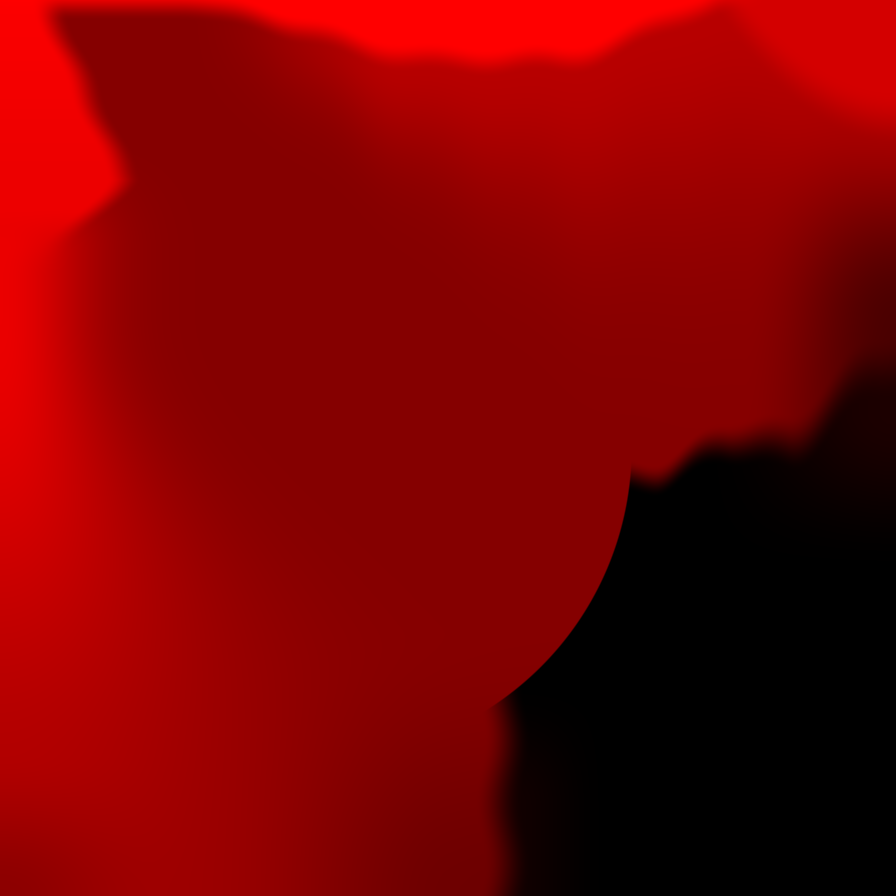
Reproduce this texture map procedurally as a Shadertoy shader.

```glsl
// A red texture map: soft crimson field, bright glows at left and top, black mass at lower right.

// 1 below lo, 0 above hi
float fall(float lo, float hi, float v) { return 1.0 - smoothstep(lo, hi, v); }

float bell(float v, float width) { v /= width; return exp(-v * v); }

// Broad glow on the left, wider and weaker toward the bottom
float leftGlow(vec2 p) {
    float rise = smoothstep(0.1, 0.65, p.y);
    float glow = mix(0.17, 0.4, rise) * bell(p.x, mix(0.3, 0.1, rise));
    glow *= fall(0.72, 0.85, p.y);
    return glow - 0.14 * fall(0.0, 0.16, p.y) * bell(p.x, 0.13);
}

// Bright lobe in the upper left with a slanted edge
float leftLobe(vec2 p) {
    float edge = 0.062 + 0.45 * (0.98 - max(p.y, 0.8)) - 0.08 * fall(0.72, 0.8, p.y);
    edge += 0.003 * sin(p.y * 70.0);
    return fall(edge - 0.022, edge + 0.016, p.x) * smoothstep(0.69, 0.77, p.y);
}

// Lower rim of the bright band along the top
float topRim(float x) {
    return 0.995 - 0.06 * smoothstep(0.2, 0.5, x) + 0.065 * smoothstep(0.62, 0.82, x)
         + 0.004 * sin(x * 55.0) * smoothstep(0.2, 0.35, x);
}

// Black mass: a crisp circular cut, a soft ragged top and a soft left side
float darkMass(vec2 p, float pixel) {
    float cut = smoothstep(-pixel, pixel, length(p - vec2(0.36, 0.5)) - 0.345);
    float rim = 0.467 + 0.04 * smoothstep(0.73, 0.81, p.x) + 0.085 * smoothstep(0.88, 0.98, p.x);
    rim += 0.004 * sin(p.x * 75.0);
    float soft = mix(0.018, 0.035, smoothstep(0.72, 0.95, p.x));
    float side = 0.56 + 0.005 * sin(p.y * 45.0);
    return cut * fall(rim - soft, rim + soft, p.y) * smoothstep(side - 0.025, side + 0.028, p.x);
}

void mainImage(out vec4 fragColor, in vec2 fragCoord) {
    vec2 p = fragCoord / iResolution.xy;
    float pixel = 1.0 / iResolution.y;

    // Flat field with the left glow and a dim bottom
    float red = 0.52 + leftGlow(p);
    red -= 0.1 * smoothstep(0.25, 0.5, p.x) * fall(0.0, 0.3, p.y);

    // Haze hanging below the top band, fading to dark at the right
    float rim = topRim(p.x);
    float haze = bell(max(rim - p.y, 0.0), mix(0.08, 0.24, smoothstep(0.3, 0.85, p.x)));
    red += 0.2 * haze * smoothstep(0.2, 0.45, p.x);
    red -= 0.25 * smoothstep(0.83, 1.0, p.x) * fall(0.65, 0.87, p.y);

    // Bright corner, lobe and top band
    float slope = (1.0 - p.x) / 0.18;
    float corner = 0.868 + 0.12 * slope * slope;
    red = mix(red, 0.83, smoothstep(corner - 0.03, corner + 0.03, p.y));
    red = mix(red, 0.93 + 0.05 * smoothstep(0.8, 1.0, p.y), leftLobe(p));
    red = mix(red, 1.0, smoothstep(rim - 0.018, rim + 0.014, p.y) * fall(0.78, 0.86, p.x));

    // Black mass with faint embers at its upper right and left side
    float ember = 0.11 * smoothstep(0.78, 1.0, p.x) * smoothstep(0.36, 0.54, p.y);
    ember += 0.07 * fall(0.56, 0.68, p.x) * fall(0.1, 0.24, p.y);
    red = mix(red, ember, darkMass(p, pixel));

    fragColor = vec4(clamp(red, 0.0, 1.0), 0.0, 0.0, 1.0);
}
```
